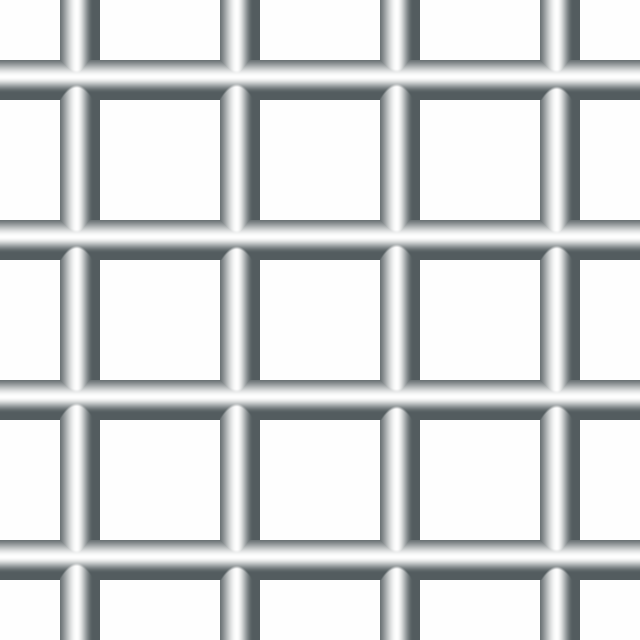
Give the GLSL for this pattern, as a WebGL 1 fragment shader.

```glsl
precision highp float;
// Square grid of polished steel rods on white, uprights tucked behind the crossbars.

uniform vec2 u_resolution;

float hash(vec2 p) {
  return fract(sin(dot(p, vec2(12.99, 78.23))) * 4375.85);
}

// Brightness across a rod: t runs 0..1 from the lit edge to the shaded edge.
float rodShine(float t) {
  return smoothstep(-0.12, 0.42, t) * (1.0 - smoothstep(0.42, 0.83, t));
}

vec3 steel(float shine) {
  return mix(vec3(0.325, 0.362, 0.372), vec3(0.995), shine);
}

void main() {
  vec2 grid = gl_FragCoord.xy / u_resolution * 4.0;
  vec2 cell = floor(grid);
  vec2 offset = fract(grid) - 0.5;
  vec2 pixel = 4.0 / u_resolution;

  // Rod coverage and position across each rod (x: upright, y: crossbar from its top)
  vec2 cover = clamp((0.125 - abs(offset)) / pixel + 0.5, 0.0, 1.0);
  vec2 across = vec2(offset.x, -offset.y) * 4.0 + 0.5;
  float upright = rodShine(across.x);
  float crossbar = rodShine(across.y);

  // Rounded upright ends above and below the crossbar, slightly uneven per joint
  float bend = across.x - 0.42;
  float curve = bend * bend;
  float upperEnd = 0.29 + 0.04 * (hash(cell + 7.0) - 0.5) - 1.5 * curve;
  float lowerEnd = 0.65 + 0.09 * (hash(cell) - 0.5) + 2.0 * curve;
  float upperCap = 1.0 - smoothstep(upperEnd - 0.06, upperEnd + 0.05, across.y);
  float lowerCap = smoothstep(lowerEnd - 0.04, lowerEnd + 0.06, across.y);
  float inFront = max(upperCap, lowerCap) * cover.x;

  // Layers: white ground, uprights, crossbars with the upright ends showing
  float joint = mix(crossbar, max(crossbar, upright), inFront);
  vec3 color = mix(vec3(0.997), steel(upright), cover.x);
  color = mix(color, steel(joint), cover.y);
  gl_FragColor = vec4(color, 1.0);
}
```
